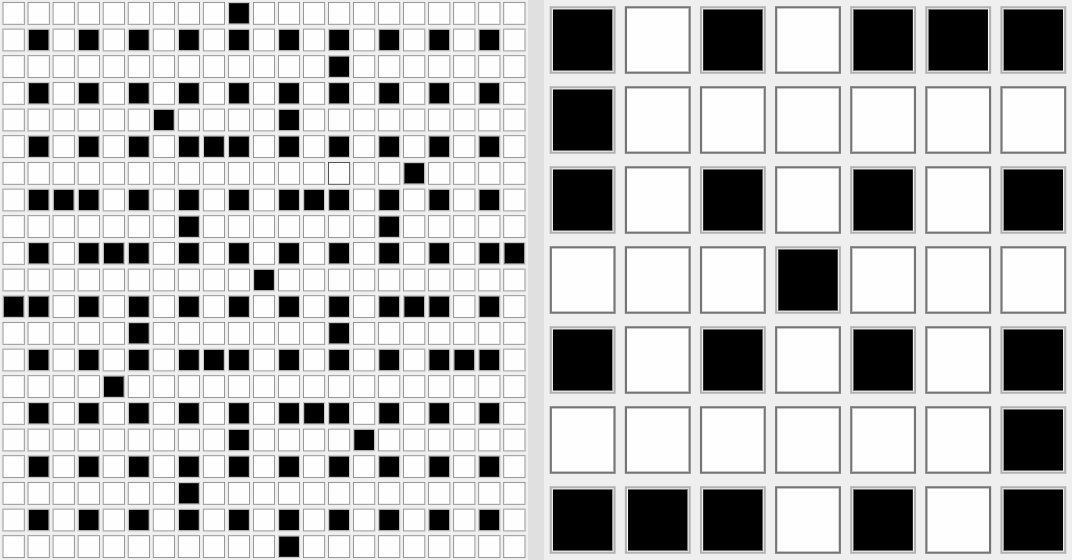
Left, the full canvas; right, a detail of the centre.
This pattern is drawn by a Shadertoy shader. Its source:

```glsl
// A 21 by 21 crossword-style board of outlined white and solid black squares.
// Black squares sit on every odd cell, plus scattered ones that repeat under
// quarter turns about the centre; each square is layered from box distances.

const vec2 PITCH = vec2(0.04471, 0.04762);      // cell spacing, in canvas heights
const vec2 FRAME_HALF = vec2(0.0196, 0.0201);   // outer edge of the outline
const float LINE_WIDTH = 0.0013;
const float BLACK_INSET = 0.0019;               // pale gap included

const vec3 BOARD = vec3(0.937);
const vec3 PAPER = vec3(0.995);
const vec3 INK = vec3(0.0);
const vec3 OUTLINE = vec3(0.46);
const vec3 FAINT_OUTLINE = vec3(0.70);
const vec3 SELECTED_OUTLINE = vec3(0.10);
const ivec2 SELECTED_CELL = ivec2(3, -4);

float boxDistance(vec2 p, vec2 halfSize) {
    vec2 d = abs(p) - halfSize;
    return length(max(d, 0.0)) + min(max(d.x, d.y), 0.0);
}

float coverage(float dist, float pixel) {
    return clamp(0.5 - dist / pixel, 0.0, 1.0);
}

vec3 paintBox(vec3 under, vec3 colour, vec2 p, vec2 halfSize, float pixel) {
    return mix(under, colour, coverage(boxDistance(p, halfSize), pixel));
}

// Turn a cell by quarter turns into the quadrant x > 0, y >= 0.
ivec2 foldQuarterTurns(ivec2 cell) {
    for (int i = 0; i < 3; i++) {
        if (cell.x > 0 && cell.y >= 0) break;
        cell = ivec2(cell.y, -cell.x);
    }
    return cell;
}

// Scattered blacks: three seeds, each placed tall and then squeezed flat.
bool isScattered(ivec2 cell) {
    if (cell == ivec2(0)) return true;
    ivec2 folded = foldQuarterTurns(cell);
    for (int i = 0; i < 3; i++) {
        int x = 1 + (3 * i + 1) / 2;
        int y = 1 + 2 * abs(x - 3);
        if (folded == ivec2(x, 2 * y) || folded == ivec2(2 * x, y)) return true;
    }
    return false;
}

bool isBlack(ivec2 cell) {
    bool onLattice = (cell.x & 1) == 1 && (cell.y & 1) == 1;
    return onLattice || isScattered(cell);
}

vec3 paintCell(vec2 p, ivec2 cell, float pixel) {
    bool black = isBlack(cell);
    vec3 outline = black ? FAINT_OUTLINE
                 : cell == SELECTED_CELL ? SELECTED_OUTLINE : OUTLINE;
    vec3 colour = paintBox(BOARD, outline, p, FRAME_HALF, pixel);
    colour = paintBox(colour, PAPER, p, FRAME_HALF - LINE_WIDTH, pixel);
    if (black) colour = paintBox(colour, INK, p, FRAME_HALF - BLACK_INSET, pixel);
    return colour;
}

void mainImage(out vec4 fragColor, in vec2 fragCoord) {
    // Centred coordinates with y pointing down the board.
    float pixel = 1.0 / iResolution.y;
    vec2 p = (fragCoord - 0.5 * iResolution.xy) * pixel * vec2(1.0, -1.0);

    vec2 index = floor(p / PITCH + 0.5);
    vec3 colour = BOARD;
    if (max(abs(index.x), abs(index.y)) < 10.5) {
        colour = paintCell(p - index * PITCH, ivec2(index), pixel);
    }
    fragColor = vec4(colour, 1.0);
}
```
